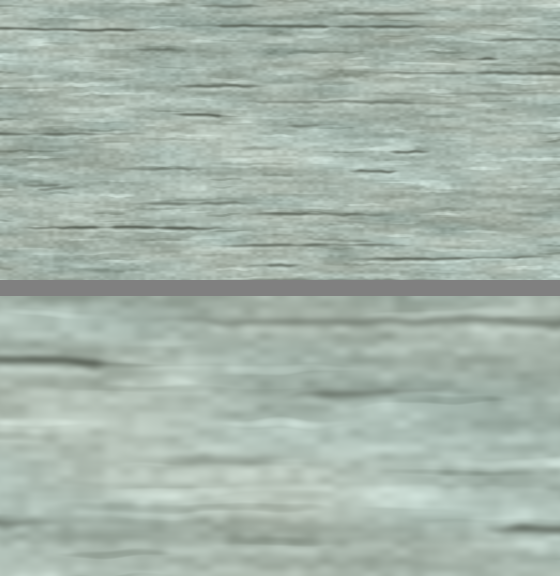
Top: the whole. Bottom: its middle third, enlarged.
This texture is drawn by a Shadertoy shader. Its source:

```glsl
// Weathered, pale grey-green wood with horizontal grain and thin dark cracks.

const vec3 WOOD_COLOR  = vec3(0.648, 0.706, 0.668);
const vec3 CRACK_COLOR = vec3(0.33, 0.36, 0.32);
const vec3 WARM_SHIFT  = vec3(0.012, -0.002, -0.008);
const vec3 LIGHT_TINT  = vec3(0.96, 1.0, 1.03);

// Grain frequencies along and across the board, per canvas height
const vec2 BAND_FREQ   = vec2(1.3, 10.0);
const vec2 STREAK_FREQ = vec2(3.5, 29.0);
const vec2 FIBER_FREQ  = vec2(8.0, 66.0);
const vec2 GRAIN_FREQ  = vec2(55.0, 105.0);
const vec2 GLINT_FREQ  = vec2(7.0, 62.0);
const vec2 PORE_FREQ   = vec2(5.0, 70.0);

const float BAND_AMOUNT   = 0.030;
const float STREAK_AMOUNT = 0.044;
const float FIBER_AMOUNT  = 0.060;
const float GRAIN_AMOUNT  = 0.042;
const float GLINT_AMOUNT  = 0.085;
const float PORE_AMOUNT   = 0.080;
const float WAVINESS      = 0.007;

const int   CRACK_COUNT = 30;
const float CRACK_WIDTH = 0.0060;
const float RIM_AMOUNT  = 0.075;

// Integer hash to the range 0..1
float hash(ivec2 cell) {
    uvec2 q = uvec2(cell) * uvec2(1597334677u, 3812015801u);
    uint h = (q.x ^ q.y) * 1597334677u;
    h = (h ^ (h >> 15)) * 2246822519u;
    h ^= h >> 13;
    return float(h & 0xffffffu) / 16777215.0;
}

// Smooth value noise, 0..1
float noise(vec2 p) {
    ivec2 c = ivec2(floor(p));
    vec2 f = fract(p);
    f = f * f * (3.0 - 2.0 * f);
    float low  = mix(hash(c), hash(c + ivec2(1, 0)), f.x);
    float high = mix(hash(c + ivec2(0, 1)), hash(c + ivec2(1, 1)), f.x);
    return mix(low, high, f.y);
}

float signedNoise(vec2 p) {
    return 2.0 * noise(p) - 1.0;
}

// Returns crack darkness in x and the bright lower rim in y
vec2 cracks(vec2 p) {
    vec2 result = vec2(0.0);
    for (int i = 0; i < CRACK_COUNT; i++) {
        float row = float(i);
        float size = hash(ivec2(i, 101));
        float strength = mix(0.25, 1.0, hash(ivec2(i, 102)));
        float halfLength = mix(0.08, 0.6, size * size * size);
        vec2 center = vec2(2.0 * hash(ivec2(i, 103)),
                           (row + hash(ivec2(i, 104))) / float(CRACK_COUNT));

        // Wandering centre line with tapered, ragged ends
        float along = (p.x - center.x) / halfLength;
        float wander = 0.005 * signedNoise(vec2(p.x * 4.0, row + 200.5))
                     + 0.003 * signedNoise(vec2(p.x * 31.0, row + 300.5));
        float slope = 0.010 * (hash(ivec2(i, 105)) - 0.5);
        float taper = 1.0 - smoothstep(0.45, 1.0, abs(along));
        float ragged = smoothstep(0.1, 0.6, noise(vec2(p.x * 16.0, row + 400.5)));
        float width = CRACK_WIDTH * mix(0.6, 1.0, taper * ragged);
        float across = (p.y - center.y - wander - slope * along) / width;
        float presence = strength * taper * mix(0.3, 1.0, ragged);

        result.x = max(result.x, presence * exp(-across * across));
        float rim = across + 2.0;
        result.y = max(result.y, presence * exp(-rim * rim));
    }
    return result;
}

void mainImage(out vec4 fragColor, in vec2 fragCoord) {
    vec2 p = fragCoord / iResolution.y;

    // Gently bent grain coordinates, roughened along the fibres
    vec2 g = p;
    g.y += WAVINESS * signedNoise(p * vec2(2.2, 4.0) + 17.0);
    g.y += 0.003 * signedNoise(p * vec2(24.0, 30.0) + 43.0);

    // Layers from broad bands to fine speckle
    float tone = BAND_AMOUNT * signedNoise(g * BAND_FREQ + 31.0)
               + STREAK_AMOUNT * signedNoise(g * STREAK_FREQ + 57.0)
               + FIBER_AMOUNT * signedNoise(g * FIBER_FREQ + 83.0)
               + GRAIN_AMOUNT * signedNoise(p * GRAIN_FREQ + 11.0);

    // Short pale fibres and thin dark pores
    float glint = smoothstep(0.66, 0.92, noise(g * GLINT_FREQ + 131.0));
    float pore = smoothstep(0.70, 0.95, noise(g * PORE_FREQ + 211.0));
    tone += GLINT_AMOUNT * glint - PORE_AMOUNT * pore;

    vec2 crack = cracks(p);
    tone += RIM_AMOUNT * crack.y;

    vec3 color = WOOD_COLOR + tone * LIGHT_TINT;
    color += WARM_SHIFT * signedNoise(g * vec2(5.0, 22.0) + 173.0);
    color = mix(color, CRACK_COLOR, 0.9 * crack.x);
    fragColor = vec4(clamp(color, 0.0, 1.0), 1.0);
}
```
